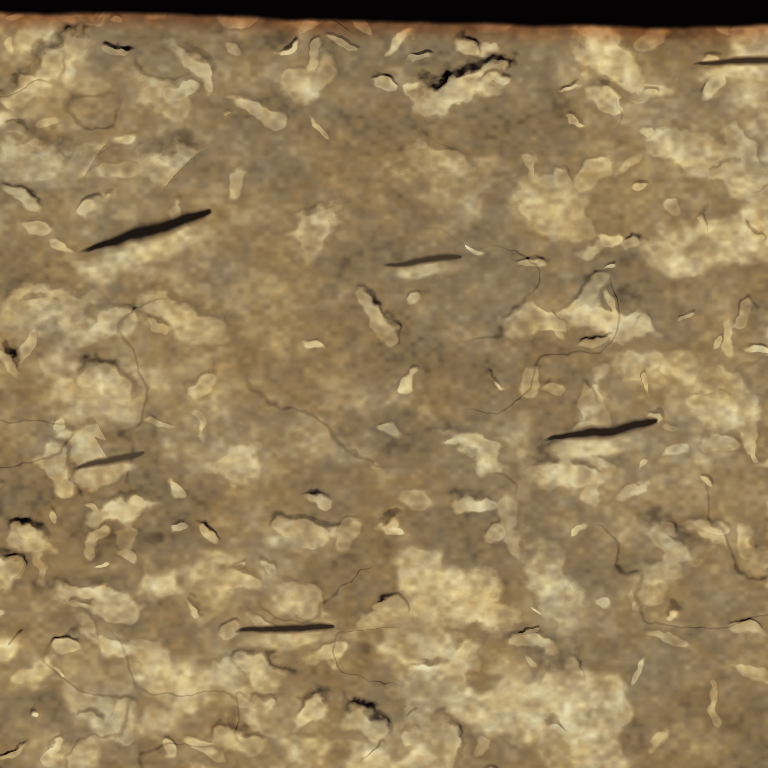
Write a three.js fragment shader that draws this texture.

```glsl
// Weathered mud plaster with chopped straw below a dark, ragged top edge.
// Layered noise makes the earth; jittered cells scatter pale flakes with shadows
// above them; a short loop cuts open slits. One tone value indexes a colour ramp.

varying vec2 vUv;

// Colour ramp, tone 0 to 5
const vec3 VOID = vec3(0.04, 0.02, 0.02);
const vec3 SHADE = vec3(0.35, 0.29, 0.21);
const vec3 EARTH_DARK = vec3(0.49, 0.41, 0.29);
const vec3 EARTH = vec3(0.57, 0.48, 0.34);
const vec3 STRAW_DULL = vec3(0.67, 0.58, 0.42);
const vec3 STRAW = vec3(0.80, 0.72, 0.53);
const vec3 GLINT = vec3(0.92, 0.86, 0.66);
const vec3 RIM_TINT = vec3(0.86, 0.68, 0.58);

const float EARTH_TONE = 2.68;
const float STRAW_TONE = 4.95;
const float MOTTLE = 2.2;
const float RELIEF = 2.0;
const float GRAIN = 1.15;
const float FLAKE_SHADOW = 2.3;
const float FLAKE_CHANCE = 0.68;
const vec2 BARE_CENTRE = vec2(0.42, 0.60);
const vec2 SLIT_START = vec2(0.19, 0.70);
const vec2 SLIT_STEP = vec2(0.59, 0.74);
const float SLIT_LENGTH = 0.092;
const float SLIT_WIDTH = 0.012;

float hash(vec2 p) {
  vec3 h = fract(p.xyx * 0.1031);
  h += dot(h, h.yzx + 33.33);
  return fract((h.x + h.y) * h.z);
}

float noise(vec2 p) {
  vec2 i = floor(p), f = fract(p);
  f = f * f * (3.0 - 2.0 * f);
  return mix(mix(hash(i), hash(i + vec2(1, 0)), f.x),
             mix(hash(i + vec2(0, 1)), hash(i + vec2(1, 1)), f.x), f.y);
}

float fbm(vec2 p) {
  float sum = 0.0, amp = 0.533;
  for (int i = 0; i < 4; i++) {
    sum += amp * noise(p);
    p = mat2(1.6, 1.2, -1.2, 1.6) * p + 17.3;
    amp *= 0.5;
  }
  return sum;
}

vec2 turn(vec2 p, float a) {
  return vec2(cos(a) * p.x + sin(a) * p.y, cos(a) * p.y - sin(a) * p.x);
}

float ellipse(vec2 p, float angle, vec2 radii) {
  return length(turn(p, angle) / radii);
}

// Scattered straw flakes: x = pale cover, y = shadow above them
vec2 flakes(vec2 p, float cells, float chance, float ragged) {
  vec2 g = p * cells, home = floor(g), result = vec2(0.0);
  for (int y = -1; y <= 1; y++) {
    for (int x = -1; x <= 1; x++) {
      vec2 id = home + vec2(x, y), key = id + cells * 7.0;
      vec2 jitter = vec2(hash(key + 3.1), hash(key + 11.7));
      vec2 q = g - id - 0.2 - 0.6 * jitter;
      float spin = 2.0 * hash(key + 23.9) - 1.0;
      float angle = -0.15 + 0.7 * spin + 0.8 * spin * spin * spin;
      float size = mix(0.2, 0.5, hash(key + 31.3));
      vec2 radii = size * vec2(1.0, mix(0.28, 0.6, hash(key + 41.9)));
      float present = step(hash(key + 57.1), chance);
      float body = smoothstep(1.2, 0.75, ellipse(q, angle, radii) + ragged);
      float above = smoothstep(1.25, 0.7, ellipse(q - vec2(0.02, 0.11), angle, radii) + ragged);
      float depth = hash(key + 71.7);
      result = max(result, present * vec2(body * mix(0.6, 1.0, jitter.x),
                                          above * (1.0 - body) * depth * depth));
    }
  }
  return result;
}

vec3 ramp(float t) {
  vec3 c = mix(VOID, SHADE, clamp(t, 0.0, 1.0));
  c = mix(c, EARTH_DARK, clamp(t - 1.0, 0.0, 1.0));
  c = mix(c, EARTH, clamp(t - 2.0, 0.0, 1.0));
  c = mix(c, STRAW_DULL, clamp(t - 3.0, 0.0, 1.0));
  c = mix(c, STRAW, clamp(t - 4.0, 0.0, 1.0));
  return mix(c, GLINT, clamp(t - 5.0, 0.0, 1.0));
}

void main() {
  vec2 p = vUv;
  vec2 wobble = vec2(fbm(p * 19.0 + 5.0), fbm(p * 19.0 + 61.0)) - 0.5;
  vec2 w = p + 0.045 * wobble;
  float fine = fbm(p * vec2(42.0, 50.0) + 9.0);
  float grain = noise(p * vec2(115.0, 145.0)) - 0.5;

  // Earth: broad mottling, embossed lumps and fine grain
  float lumps = fbm(w * 17.0) - fbm(w * 17.0 + vec2(0.1, 0.4));
  float tone = EARTH_TONE + MOTTLE * (fbm(p * 6.0 + 3.0) - 0.5) + RELIEF * lumps
             + 1.6 * (fine - 0.5) + GRAIN * grain;

  // Straw: three flake sizes and torn patches, sparse around the bare centre
  float density = mix(0.3, 1.0, smoothstep(0.1, 0.42, length(p - BARE_CENTRE)));
  float chance = FLAKE_CHANCE * density;
  float ragged = 1.5 * (fine - 0.5);
  vec2 straw = max(flakes(w, 6.0, chance, ragged), flakes(w, 11.0, chance, ragged));
  straw = max(straw, flakes(w, 21.0, 0.65 * chance, ragged));
  float patches = smoothstep(0.57, 0.70, fbm(w * vec2(9.0, 12.0) + 31.0)) * density;
  float cover = max(straw.x, 0.8 * patches);
  float strawTone = STRAW_TONE + 3.0 * (fine - 0.5) + RELIEF * lumps + GRAIN * grain;
  tone = mix(tone, strawTone, cover) - FLAKE_SHADOW * straw.y;

  // Hairline cracks
  float crack = smoothstep(0.022, 0.0, abs(noise(w * vec2(8.0, 14.0) + 47.0) - 0.5));
  tone -= 1.1 * crack * smoothstep(0.5, 0.65, noise(p * 7.0 + 83.0));

  // Open slits, each with a pale lip below
  for (int i = 0; i < 6; i++) {
    float n = float(i), size = 1.0 / (1.0 + 0.2 * n);
    vec2 q = p + 0.012 * wobble - fract(SLIT_START + n * SLIT_STEP);
    q = turn(q, 0.3 - 0.17 * n + 0.03 * n * n) / size;
    float along = q.x / SLIT_LENGTH;
    float taper = sqrt(max(1.0 - along * along, 0.0)) * (0.8 + 0.3 * along);
    float lip = smoothstep(1.2, 0.5, length(vec2(along, (q.y + 0.024) / 0.018)) + 0.7 * ragged);
    float gap = smoothstep(1.3, 0.3, abs(q.y) / (SLIT_WIDTH * taper + 0.0005));
    tone = mix(tone, strawTone, 0.9 * lip);
    tone = mix(tone, 0.25 + 0.12 * n, gap * smoothstep(0.0, 0.35, taper));
  }

  // Colour with slight warm and cool drift
  vec3 colour = ramp(tone);
  float drift = noise(p * 75.0 + 13.0) + noise(p * 14.0 + 29.0) - 1.0;
  colour *= 1.0 + 0.06 * drift * vec3(0.7, 0.0, -1.5);

  // Reddish rim and the dark gap along the top
  float edge = 0.984 - 0.018 * smoothstep(0.0, 0.8, p.x) + 0.008 * (fbm(vec2(p.x * 16.0, 4.0)) - 0.5);
  colour *= mix(vec3(1.0), RIM_TINT, smoothstep(0.03, 0.0, edge - p.y));
  colour = mix(colour, VOID * 0.4, smoothstep(-0.005, 0.004, p.y - edge));
  gl_FragColor = vec4(colour, 1.0);
}
```
